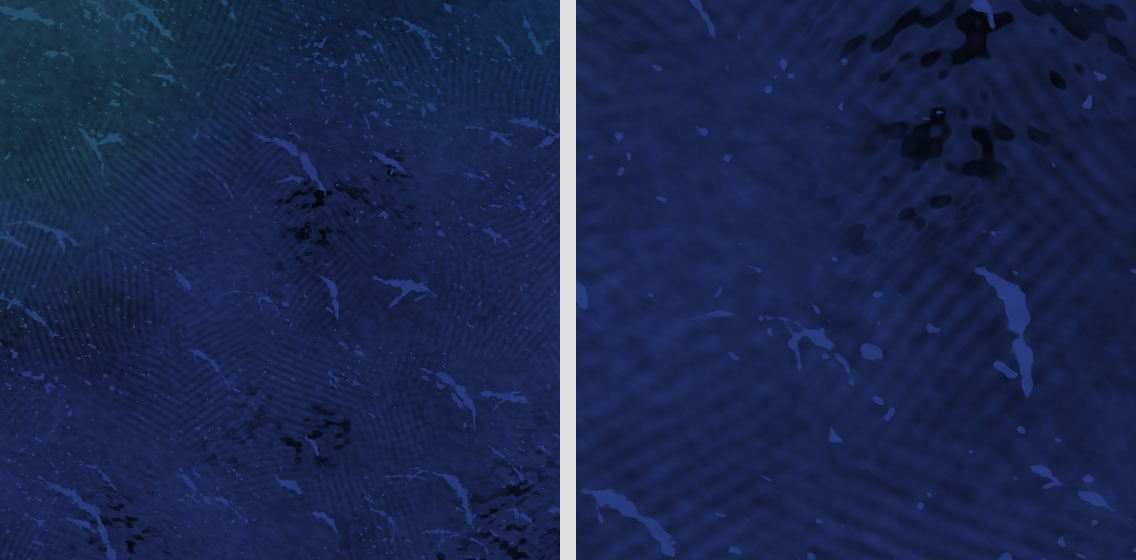
Left, the full canvas; right, a detail of the centre.
Reproduce this texture procedurally as a Shadertoy shader.

```glsl
// Dark navy weathered stone with a teal corner, ragged pale veins and fine combed ridges.
#define TEAL vec3(0.100, 0.215, 0.295)
#define AZURE vec3(0.078, 0.172, 0.310)
#define NAVY vec3(0.104, 0.155, 0.335)
#define VEIN_GAIN 1.50
#define VEIN_ANGLE -0.52
#define VEIN_WIDTH 0.0070
#define VEIN_CELLS 4.6
#define RIDGE_FREQ 470.0
#define RIDGE_DEPTH 0.13
#define GRAIN_DEPTH 0.42
#define PIT_DEPTH 0.62

float hash(vec2 p) {
    vec3 q = fract(p.xyx * 0.1031);
    q += dot(q, q.yzx + 33.33);
    return fract((q.x + q.y) * q.z);
}

vec2 hash2(vec2 p) {
    return vec2(hash(p + 17.3), hash(p + 71.9));
}

float noise(vec2 p) {
    vec2 i = floor(p), f = fract(p);
    f = f * f * (3.0 - 2.0 * f);
    return mix(mix(hash(i), hash(i + vec2(1, 0)), f.x),
               mix(hash(i + vec2(0, 1)), hash(i + 1.0), f.x), f.y);
}

float fbm(vec2 p) {
    float sum = 0.0, amp = 0.5;
    for (int i = 0; i < 4; i++) {
        sum += amp * noise(p);
        p = mat2(1.6, 1.2, -1.2, 1.6) * p + 5.7;
        amp *= 0.5;
    }
    return sum / 0.9375;
}

vec2 rotate(vec2 p, float a) {
    return vec2(cos(a) * p.x + sin(a) * p.y, cos(a) * p.y - sin(a) * p.x);
}

// Signed distance to one tapered arc that bows upward
float arc(vec2 p, float angle, float halfLength, float width, float bend) {
    vec2 q = rotate(p, angle);
    float t = q.x / halfLength;
    return abs(q.y + bend * halfLength * (t * t - 0.3)) - width * (1.0 - t * t);
}

// Scattered arcs, some with a fork, one per jittered cell
float veinDistance(vec2 p, float cells, float width, float seed) {
    float d = 1.0;
    vec2 home = floor(p * cells);
    for (int y = -1; y <= 1; y++)
    for (int x = -1; x <= 1; x++) {
        vec2 id = home + vec2(x, y);
        vec2 r = hash2(id + seed), s = hash2(id + seed + 40.0);
        vec2 q = p - (id + 0.15 + 0.7 * r) / cells;
        float angle = VEIN_ANGLE + (s.x - 0.5) * 0.9;
        float len = mix(0.25, 0.62, s.y) / cells;
        d = min(d, arc(q, angle, len, width, mix(0.1, 0.45, r.x)));
        float forkAngle = angle + (r.y < 0.5 ? 0.85 : -0.7);
        if (s.x > 0.4) d = min(d, arc(q, forkAngle, len * 0.45, width * 0.8, 0.2));
    }
    return d;
}

// Combed ridges whose direction changes from patch to patch
float ridges(vec2 p) {
    float sum = 0.0, total = 0.0;
    vec2 g = p * 6.0, home = floor(g);
    for (int y = -1; y <= 1; y++)
    for (int x = -1; x <= 1; x++) {
        vec2 id = home + vec2(x, y), r = hash2(id + 9.0);
        vec2 d = g - id - r;
        float weight = exp(-5.0 * dot(d, d));
        float a = 6.2832 * hash(id + 3.0);
        sum += weight * sin(dot(p, vec2(cos(a), sin(a))) * RIDGE_FREQ + 6.0 * r.x);
        total += weight;
    }
    return sum / (total + 0.02);
}

void mainImage(out vec4 fragColor, in vec2 fragCoord) {
    vec2 uv = fragCoord / iResolution.xy;
    float soft = max(0.0009, 1.0 / iResolution.y);
    float cloud = fbm(uv * 5.0 + 3.0);

    // Broad colour: teal upper left, azure along the top, navy below
    float corner = length((uv - vec2(0.0, 1.0)) * vec2(1.0, 0.85)) + (cloud - 0.5) * 0.2;
    vec3 color = mix(NAVY, AZURE, smoothstep(0.68, 0.98, uv.y + (cloud - 0.5) * 0.2));
    color = mix(TEAL, color, smoothstep(0.22, 0.55, corner));
    vec3 veinColor = color * VEIN_GAIN;

    // Surface: mottling, ridges and fine grain
    vec2 warped = uv + 0.012 * (vec2(noise(uv * 14.0), noise(uv * 14.0 + 50.0)) - 0.5);
    float ridge = ridges(warped);
    float grain = fbm(rotate(uv, VEIN_ANGLE) * vec2(85.0, 130.0));
    float shade = 0.90 + 0.55 * (cloud - 0.5) + GRAIN_DEPTH * (grain - 0.5);
    shade += RIDGE_DEPTH * ridge * smoothstep(0.25, 0.7, noise(uv * 7.0 + 20.0));

    // Dark pits gathered in a few patches
    float patches = smoothstep(0.56, 0.76, fbm(uv * 4.5 + 31.0));
    float pitField = noise(warped * vec2(60.0, 95.0) + 8.0) + 0.2 * ridge;
    shade -= PIT_DEPTH * patches * smoothstep(0.58, 0.82, pitField);
    color *= max(shade, 0.2);

    // Ragged veins: wobbling path, broken width, crumbly rim
    vec2 path = uv + 0.03 * (vec2(fbm(uv * 13.0), fbm(uv * 13.0 + 60.0)) - 0.5);
    float crumble = (noise(uv * 210.0) - 0.5) * 0.006 + (noise(uv * 75.0) - 0.5) * 0.008;
    float gaps = 0.010 * smoothstep(0.48, 0.8, noise(uv * 11.0 + 80.0));
    float d = veinDistance(path, VEIN_CELLS, VEIN_WIDTH, 0.0);
    d = min(d, veinDistance(path, VEIN_CELLS * 1.8, VEIN_WIDTH * 0.5, 120.0) + 0.001);
    float vein = 1.0 - smoothstep(-soft, soft, d + crumble + gaps);

    // Loose flecks of the same mineral
    float fleckField = noise(rotate(uv, VEIN_ANGLE) * vec2(95.0, 150.0) + 12.0);
    fleckField += 0.5 * (fbm(uv * 9.0 + 44.0) - 0.5) + 0.25 * (noise(uv * 230.0) - 0.5);
    vein = max(vein, smoothstep(0.93, 0.98, fleckField));

    color = mix(color, veinColor * (0.93 + 0.14 * grain), vein * 0.92);
    fragColor = vec4(color, 1.0);
}
```
